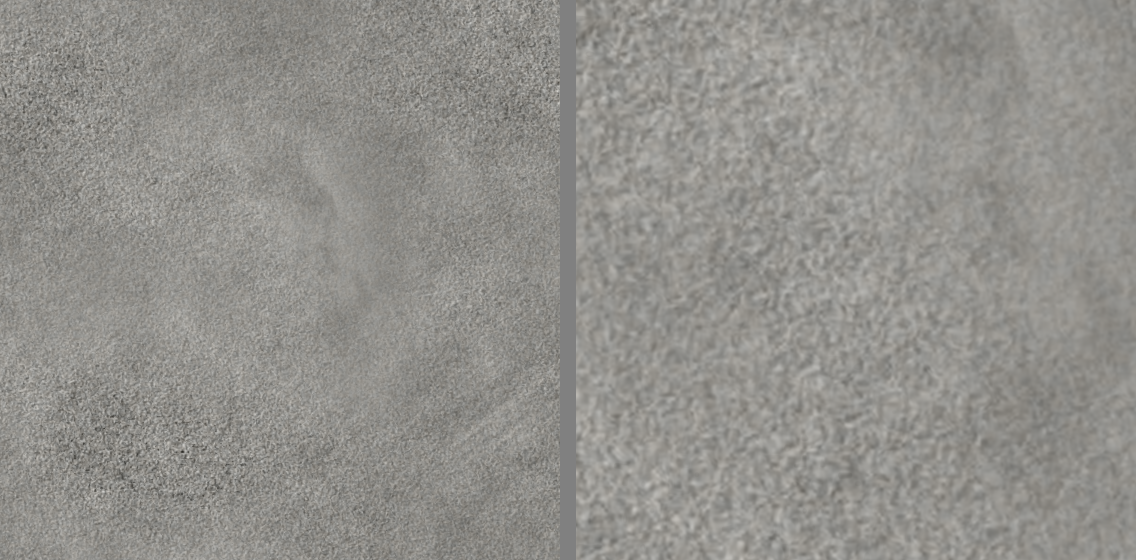
Left: the whole. Right: its middle third, enlarged.
This texture is drawn by a Shadertoy shader. Its source:

```glsl
// Worn grey concrete: cloudy tone, sandy grain, pits and slanted trowel streaks.
#define BASE_COLOR vec3(0.553, 0.547, 0.529)
#define CLOUD_CONTRAST 0.13
#define GRAIN_SCALE 250.0
#define GRAIN_CONTRAST 0.25
#define PIT_DEPTH 0.13
#define STREAK_ANGLE 0.60
#define STREAK_CONTRAST 0.15
#define SMEAR_CONTRAST 0.075
#define TINT_CONTRAST 0.014

// Integer hash of a lattice cell, 0 to 1
float hash(ivec2 cell) {
    uvec2 q = uvec2(cell) * uvec2(1597334673u, 3812015801u);
    uint h = (q.x ^ q.y) * 1597334673u;
    h = (h ^ (h >> 15)) * 2246822519u;
    h ^= h >> 13;
    return float(h >> 8) / 16777216.0;
}

// Smooth value noise, -0.5 to 0.5
float noise(vec2 p) {
    ivec2 i = ivec2(floor(p));
    vec2 f = fract(p);
    f = f * f * (3.0 - 2.0 * f);
    float low = mix(hash(i), hash(i + ivec2(1, 0)), f.x);
    float high = mix(hash(i + ivec2(0, 1)), hash(i + ivec2(1, 1)), f.x);
    return mix(low, high, f.y) - 0.5;
}

mat2 rotation(float a) {
    return mat2(cos(a), -sin(a), sin(a), cos(a));
}

float fbm(vec2 p) {
    float sum = 0.0, amplitude = 0.5;
    for (int i = 0; i < 5; i++) {
        sum += amplitude * noise(p);
        p = rotation(0.9) * p * 2.03 + 17.3;
        amplitude *= 0.5;
    }
    return sum;
}

// Soft round region
float blob(vec2 p, vec2 center, vec2 size) {
    vec2 d = (p - center) / size;
    return exp(-dot(d, d));
}

// Soft-sided patches with one crumbly edge, gathered near the middle
float smears(vec2 p) {
    vec2 warp = vec2(fbm(p * 4.0 + 3.1), fbm(p * 4.0 + 41.7));
    float height = fbm(p * vec2(4.2, 2.8) + warp * 1.1 + 8.0) + 0.03 * noise(p * 70.0);
    float level = fract(height * 3.2 + 0.3);
    float ramp = level * (1.0 - smoothstep(0.80, 1.0, level));
    return (ramp - 0.36) * blob(p, vec2(0.57, 0.61), vec2(0.23, 0.25));
}

// Long thin strokes rising to the right, kept to two worn patches
float streaks(vec2 p) {
    vec2 q = rotation(STREAK_ANGLE) * p;
    q.y += 0.008 * noise(q * 9.0);
    float strokes = 0.7 * noise(q * vec2(4.5, 42.0)) + 0.6 * noise(q * vec2(7.0, 95.0) + 5.0);
    strokes *= 0.8 + 0.8 * noise(p * 60.0);
    float patches = blob(p, vec2(0.86, 0.29), vec2(0.20, 0.14))
                  + 0.55 * blob(p, vec2(0.34, 0.86), vec2(0.17, 0.10));
    return strokes * patches;
}

// How sandy the surface is: rough corners, polished middle
float roughness(vec2 p) {
    float rough = 0.74 + 0.9 * fbm(p * 6.0 + 60.0);
    rough += 0.30 * blob(p, vec2(0.08, 0.90), vec2(0.28, 0.24));
    rough += 0.42 * blob(p, vec2(0.30, 0.20), vec2(0.28, 0.22));
    rough += 0.22 * blob(p, vec2(0.93, 0.80), vec2(0.20, 0.28));
    rough -= 0.28 * blob(p, vec2(0.58, 0.58), vec2(0.14, 0.26));
    rough -= 0.22 * blob(p, vec2(0.08, 0.43), vec2(0.20, 0.10));
    return clamp(rough, 0.32, 1.25);
}

// Speckled sand with a trace of side light
float grain(vec2 p) {
    vec2 q = rotation(0.4) * p * GRAIN_SCALE;
    q += 0.7 * vec2(noise(q * 0.4), noise(q * 0.4 + 31.0));
    float relief = noise(q) - noise(q + vec2(0.55, -0.65));
    return 0.50 * relief + 0.50 * noise(rotation(0.7) * q * 1.15 + 53.0)
         + 0.55 * noise(rotation(1.1) * q * 1.7 + 9.0)
         + 0.22 * noise(q * 0.4 + 77.0);
}

void mainImage(out vec4 fragColor, in vec2 fragCoord) {
    vec2 p = fragCoord / iResolution.y;
    float rough = roughness(p);

    // Broad tone and crumbly mottling
    float tone = CLOUD_CONTRAST * fbm(p * 3.0 + 12.0);
    tone += 0.10 * fbm(p * 16.0 + 25.0);
    tone += 0.022 * blob(p, vec2(0.08, 0.42), vec2(0.24, 0.14));
    tone += 0.025 * blob(p, vec2(0.84, 0.36), vec2(0.22, 0.18));
    tone -= 0.022 * blob(p, vec2(0.25, 0.20), vec2(0.20, 0.18));
    tone -= 0.022 * blob(p, vec2(0.85, 0.78), vec2(0.24, 0.18));

    // Trowel marks
    tone += SMEAR_CONTRAST * smears(p) + STREAK_CONTRAST * streaks(p);

    // Sand and sparse dark pits
    tone += GRAIN_CONTRAST * rough * grain(p);
    float pit = smoothstep(0.27, 0.40, noise(p * GRAIN_SCALE * 0.75 + 140.0));
    tone -= PIT_DEPTH * pit * smoothstep(0.65, 1.3, rough);

    // Faint warm and cool flecks
    float tint = TINT_CONTRAST * noise(p * 150.0 + 200.0);
    fragColor = vec4(BASE_COLOR + tone + tint * vec3(1.0, 0.0, -1.0), 1.0);
}
```
